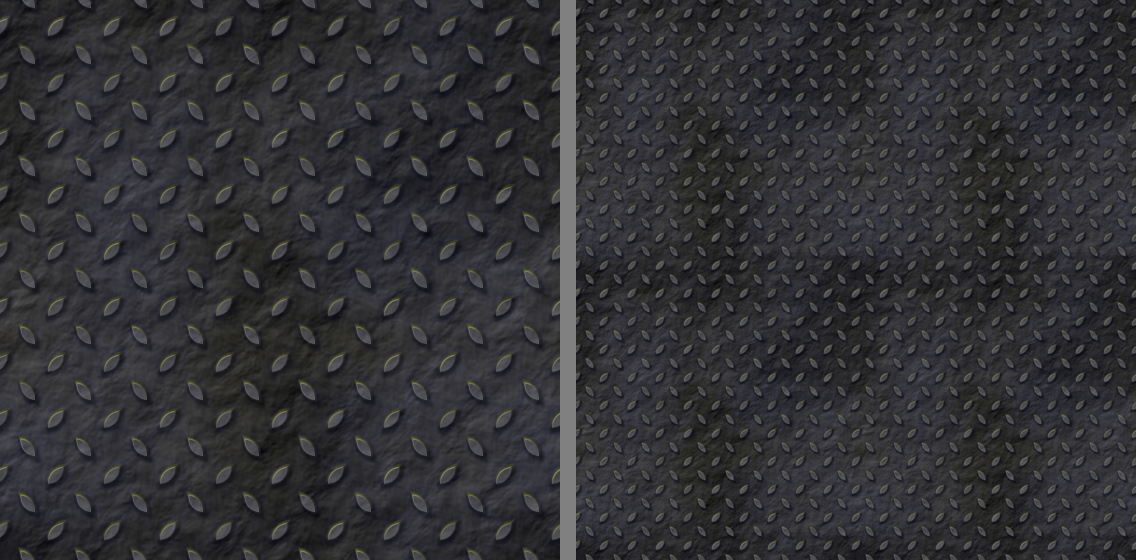
Left: one tile. Right: repeated 2 by 2.
A Shadertoy shader for this texture:

```glsl
// Dark worn steel tread plate: ten by ten pairs of crossed almond lugs with olive-lit edges.

float hash(vec2 p) {
    vec3 q = fract(vec3(p.xyx) * vec3(0.1031, 0.1030, 0.0973));
    q += dot(q, q.yzx + 33.33);
    return fract((q.x + q.y) * q.z);
}

// Value noise that wraps after n cells
float noise(vec2 p, float n) {
    vec2 i = floor(p), f = fract(p);
    f = f * f * (3.0 - 2.0 * f);
    vec2 a = mod(i, n), b = mod(i + 1.0, n);
    return mix(mix(hash(a), hash(vec2(b.x, a.y)), f.x),
               mix(hash(vec2(a.x, b.y)), hash(b), f.x), f.y);
}

float fbm(vec2 uv, float n) {
    float sum = 0.0, weight = 0.53;
    for (int i = 0; i < 4; i++) {
        sum += weight * noise(uv * n, n);
        n *= 2.0;
        weight *= 0.5;
    }
    return sum;
}

// Distance to the nearest scattered point, wrapping after n cells
float cellular(vec2 uv, float n) {
    vec2 i = floor(uv * n), f = fract(uv * n);
    float nearest = 1.0;
    for (int y = -1; y <= 1; y++)
        for (int x = -1; x <= 1; x++) {
            vec2 o = vec2(x, y), c = mod(i + o, n);
            vec2 point = o + vec2(hash(c), hash(c + 71.0));
            nearest = min(nearest, length(point - f));
        }
    return nearest;
}

// Height of the rough, hammered surface
float relief(vec2 uv) {
    uv += 0.005 * sin(6.2831853 * (uv.yx * vec2(7.0, 9.0) + uv * vec2(3.0, -4.0)));
    return fbm(uv, 22.0) + 0.12 * cellular(uv, 38.0);
}

// Almond made of two arcs: size holds half width and half length
float almond(vec2 p, vec2 size) {
    float r = dot(size, size) / (2.0 * size.x);
    return length(vec2(abs(p.x) + r - size.x, p.y)) - r;
}

void mainImage(out vec4 fragColor, in vec2 fragCoord) {
    vec2 uv = fragCoord / iResolution.xy;
    float px = 10.0 / iResolution.y;

    // Mottled ground with brown and blue stains
    float tone = smoothstep(0.22, 0.78, fbm(uv, 4.0));
    float stain = fbm(fract(uv + vec2(0.37, 0.61)), 5.0) - 0.5;
    vec3 color = mix(vec3(0.142, 0.142, 0.146), vec3(0.225, 0.225, 0.247), tone);
    color += stain * vec3(-0.015, -0.01, 0.05);

    // Fine bumps lit from the upper left
    float bump = relief(uv) - relief(uv + vec2(-0.0016, 0.0025));
    color += 0.85 * bump;

    // Two lugs per cell, leaning right and left
    for (int k = 0; k < 2; k++) {
        float lean = float(k);
        vec2 grid = uv * 10.0 - vec2(0.5 * lean, 0.52 - 0.5 * lean);
        vec2 id = floor(grid + 0.5);
        vec2 q = grid - id;
        float wear = hash(mod(id, 10.0) + 17.0 * lean);

        vec2 along = normalize(vec2(mix(0.70, -0.62, lean), 0.75));
        vec2 across = vec2(along.y, -along.x);
        mat2 toLug = mat2(across.x, along.x, across.y, along.y);
        vec2 p = toLug * q;
        float base = almond(p, vec2(0.112, 0.265));
        float top = almond(toLug * (q + vec2(0.0, 0.012)), vec2(0.083, 0.198));
        float shade = almond(toLug * (q - vec2(0.025, -0.05)), vec2(0.11, 0.26));

        // Contact shadow and faint bluish surround
        color *= 1.0 - 0.42 * smoothstep(0.07, -0.04, shade);
        color += vec3(-0.012, -0.012, 0.012) * smoothstep(0.16, 0.0, base);

        // Sloping flank
        vec2 normal = normalize(across * p.x / 0.0125 + along * p.y / 0.07 + 1e-5);
        float lit = dot(normal, vec2(-0.3, 0.954));
        vec3 flank = mix(vec3(0.125, 0.125, 0.135), vec3(0.27, 0.27, 0.19),
                         smoothstep(-0.3, 0.9, lit));
        flank += 0.6 * bump + 0.03 * (wear - 0.5);
        color = mix(color, flank, smoothstep(0.025, -0.03, base));

        // Flat top with grain
        vec3 plateau = vec3(0.295, 0.295, 0.32) - 0.22 * q.y + 0.7 * bump;
        color = mix(color, plateau, smoothstep(px * 0.6, -px * 0.6, top));

        // Polished rim: olive on the lit side, grey on the left side
        float rim = exp(-pow(top / max(0.013, 0.6 * px), 2.0));
        float olive = smoothstep(0.15, 0.95, lit) * (0.55 + 0.45 * wear);
        float grey = smoothstep(0.2, 0.95, -normal.x) * (0.4 + 0.4 * wear);
        color = mix(color, vec3(0.43, 0.44, 0.45), rim * grey);
        color = mix(color, vec3(0.53, 0.54, 0.31), rim * olive);
    }

    fragColor = vec4(clamp(color, 0.0, 1.0), 1.0);
}
```
